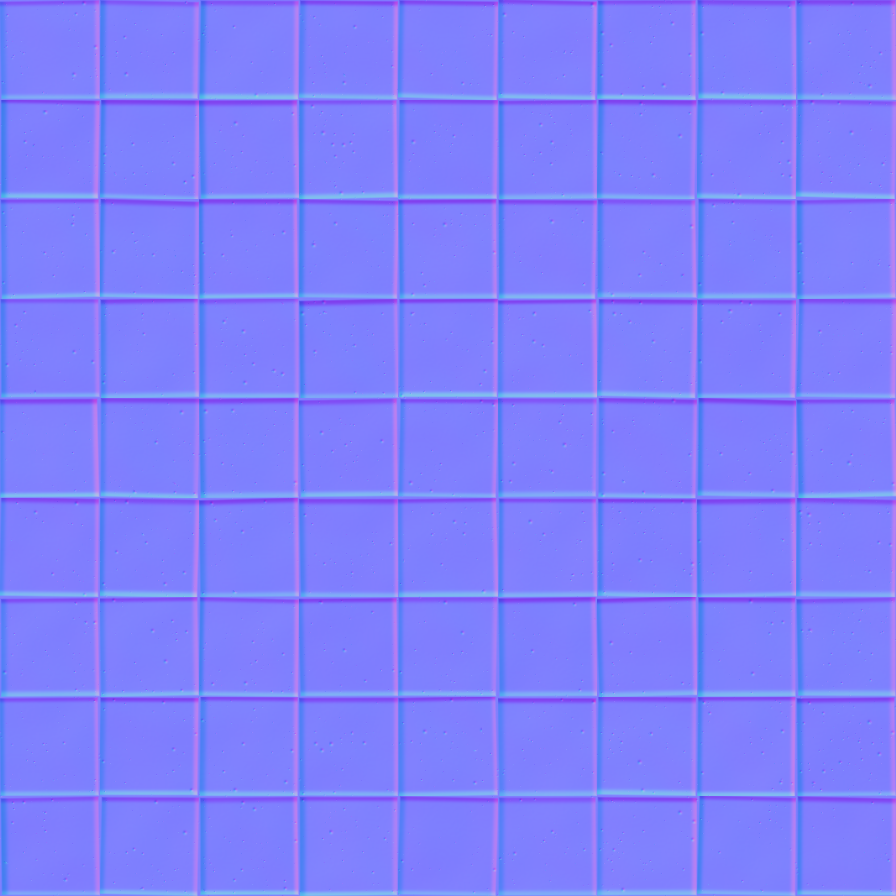
A WebGL 2 fragment shader for this texture map:

```glsl
#version 300 es
precision highp float;
// Tangent-space normal map of a nine by nine grid of bevelled, slightly crooked, speckled tiles.

uniform vec2 u_resolution;
out vec4 outColor;

const float TILES = 9.0;
const float GROOVE = 0.008; // half width of the joint, in tiles
const float TURN = 0.022;   // largest turn of a tile, in radians
const float LEAN = 0.014;   // largest extra lean of one edge
const float TILT = 0.014;   // largest slope of a whole tile face

float hash(vec2 p, float seed) {
    vec3 q = fract(vec3(p.xyx) * vec3(0.1031, 0.1030, 0.0973) + seed * 0.137);
    q += dot(q, q.yzx + 33.33);
    return fract((q.x + q.y) * q.z);
}

float signedHash(vec2 p, float seed) {
    return 2.0 * hash(p, seed) - 1.0;
}

vec2 gradientAt(vec2 cell) {
    float angle = 6.28318 * hash(cell, 5.0);
    return vec2(cos(angle), sin(angle));
}

float gradientNoise(vec2 p) {
    vec2 i = floor(p);
    vec2 f = p - i;
    vec2 u = f * f * f * (f * (f * 6.0 - 15.0) + 10.0);
    vec2 e = vec2(1.0, 0.0);
    float a = dot(gradientAt(i), f);
    float b = dot(gradientAt(i + e.xy), f - e.xy);
    float c = dot(gradientAt(i + e.yx), f - e.yx);
    float d = dot(gradientAt(i + e.xx), f - e.xx);
    return mix(mix(a, b, u.x), mix(c, d, u.x), u.y);
}

// Distance inside one edge, which has its own offset and lean
float edgeDistance(float across, float along, vec2 id, float seed) {
    float offset = GROOVE + 0.007 * signedHash(id, seed);
    return across - offset - LEAN * signedHash(id, seed + 1.0) * (along - 0.5);
}

// Rounded shoulder: nearly even across its width, then a soft end
float bevel(float d, float width, float strength, vec2 id, float seed) {
    float q = max(d, 0.0) / (width * mix(0.85, 1.15, hash(id, seed + 4.0)));
    return strength * mix(0.7, 1.2, hash(id, seed)) * exp(-q * q * q);
}

// Outward lean of the surface along the four tile edges
vec2 tileSlope(vec2 p, float pixel) {
    vec2 id = floor(p);
    vec2 c = p - id - 0.5;
    vec2 f = 0.5 + c + TURN * signedHash(id, 17.0) * vec2(-c.y, c.x);
    float left = edgeDistance(f.x, f.y, id, 1.0);
    float right = edgeDistance(1.0 - f.x, f.y, id, 3.0);
    float bottom = edgeDistance(f.y, f.x, id, 7.0);
    float top = edgeDistance(1.0 - f.y, f.x, id, 9.0);

    float soft = max(0.012, 0.7 * pixel);
    float nearest = min(min(left, right), min(bottom, top));
    float inside = smoothstep(-soft, soft, nearest);

    float x = bevel(right, 0.042, 0.46, id, 41.0) - bevel(left, 0.052, 0.46, id, 42.0);
    float y = bevel(top, 0.044, 0.50, id, 43.0) - bevel(bottom, 0.046, 0.50, id, 44.0);
    vec2 tilt = TILT * vec2(signedHash(id, 51.0), signedHash(id, 52.0));
    return inside * (vec2(x, y) + tilt);
}

// Scattered round grains, at most one per cell, mostly small
vec2 grainSlope(vec2 p, float chance, float radius, float strength, float seed) {
    vec2 id = floor(p);
    vec2 center = 0.25 + 0.5 * vec2(hash(id, seed), hash(id, seed + 1.0));
    float h = hash(id, seed + 2.0);
    float size = radius * mix(0.4, 1.0, h * h);
    vec2 q = (p - id - center) / size;
    float present = step(hash(id, seed + 3.0), chance);
    return present * strength * q * exp(-1.4 * dot(q, q));
}

// Faint unevenness of the glaze
vec2 glazeSlope(vec2 p, float strength) {
    float e = 0.1;
    float here = gradientNoise(p);
    float dx = gradientNoise(p + vec2(e, 0.0)) - here;
    float dy = gradientNoise(p + vec2(0.0, e)) - here;
    return -strength * vec2(dx, dy) / e;
}

void main() {
    vec2 uv = gl_FragCoord.xy / u_resolution;
    vec2 p = uv * TILES;
    float pixel = TILES / min(u_resolution.x, u_resolution.y);

    vec2 slope = tileSlope(p, pixel);

    // Grains gather in loose patches
    float patches = clamp(0.5 + gradientNoise(p * 1.7 + 4.0), 0.1, 1.0);
    slope += grainSlope(p * 10.0, 0.22 * patches, 0.20, 0.75, 21.0);
    slope += grainSlope(p * 19.0 + 0.4, 0.18 * patches, 0.22, 0.40, 31.0);
    slope += glazeSlope(p * 2.0, 0.012) + glazeSlope(p * 24.0, 0.003);

    // Green points down the canvas
    vec3 normal = normalize(vec3(slope.x, -slope.y, 1.0));
    outColor = vec4(0.5 + 0.5 * normal * vec3(1.0, 1.0, 0.99), 1.0);
}
```
